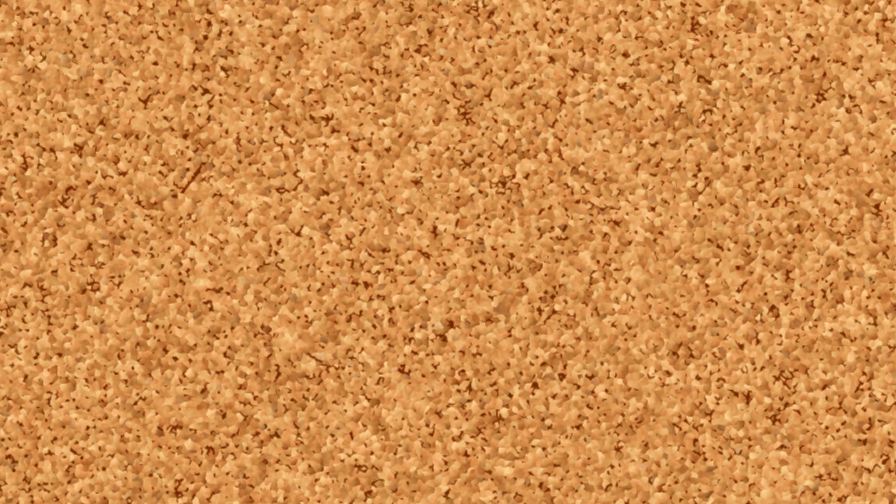
Reproduce this texture procedurally as a Shadertoy shader.

```glsl
// Pressed cork board: angular tan granules with small dark crevices between them.

#define GRAINS 80.0         // granules per canvas height
#define STRETCH 0.9         // elongation of single granules
#define TONE_SPREAD 0.185   // brightness range between granules
#define FACET_SHADE 0.11    // shading across one granule
#define SPECKLE 0.06        // fine surface texture
#define CREVICE_WIDTH 0.55  // widest gap, in granule sizes
#define CREVICE_DEPTH 0.42  // darkness of the gaps
#define BLOTCH 0.025        // broad uneven tint
#define SOFTNESS 0.0042     // blur footprint, in canvas heights
#define DARK vec3(0.52, 0.23, 0.03)
#define MID vec3(0.87, 0.592, 0.32)
#define LIGHT vec3(0.955, 0.73, 0.47)

const int SAMPLES = 3;

vec3 hash3(vec2 p) {
    vec3 q = fract(vec3(p.xyx) * vec3(0.1031, 0.1030, 0.0973));
    q += dot(q, q.yxz + 33.33);
    return fract((q.xxy + q.yzz) * q.zyx);
}

float noise(vec2 p) {
    vec2 cell = floor(p), f = fract(p);
    f = f * f * (3.0 - 2.0 * f);
    float bottom = mix(hash3(cell).x, hash3(cell + vec2(1, 0)).x, f.x);
    float top = mix(hash3(cell + vec2(0, 1)).x, hash3(cell + vec2(1, 1)).x, f.x);
    return mix(bottom, top, f.y);
}

// Nearest granule: its cell, the offset from its centre and the gap to the next one.
void findGrain(vec2 p, out vec2 id, out vec2 offset, out float gap) {
    vec2 base = floor(p);
    float nearest = 9.0, second = 9.0;
    for (int y = -1; y <= 1; y++)
    for (int x = -1; x <= 1; x++) {
        vec2 cell = base + vec2(x, y);
        vec3 rnd = hash3(cell + 71.0);
        vec2 d = p - cell - 0.5 - 0.9 * (rnd.xy - 0.5);
        float angle = 6.2832 * rnd.z;
        vec2 axis = vec2(cos(angle), sin(angle));
        vec2 local = vec2(dot(d, axis), dot(d, vec2(-axis.y, axis.x)));
        local.y *= 1.0 + STRETCH * rnd.x;
        float dist = length(local) - 0.25 * fract(rnd.y * 7.3 + rnd.z);
        if (dist < nearest) {
            second = nearest;
            nearest = dist;
            id = cell;
            offset = d;
        } else {
            second = min(second, dist);
        }
    }
    gap = second - nearest;
}

// Brightness offset to colour, through the three cork tints.
vec3 corkTint(float tone) {
    vec3 bright = mix(MID, LIGHT, min(tone / 0.145, 1.5));
    vec3 dim = mix(MID, DARK, min(-tone / 0.35, 1.2));
    return tone > 0.0 ? bright : dim;
}

vec3 cork(vec2 uv) {
    vec2 p = uv * GRAINS + 40.0;
    vec2 ragged = vec2(noise(p * 1.7), noise(p * 1.7 + 57.0)) - 0.5;
    vec2 id, offset;
    float gap;
    findGrain(p + 0.4 * ragged, id, offset, gap);
    vec3 rnd = hash3(id + 211.0);
    vec3 rnd2 = hash3(id + 503.0);

    // Granule body: own tone, tilted facet, speckle and broad blotches
    float tone = (rnd.x + rnd.y - 1.0) * TONE_SPREAD;
    float tilt = 6.2832 * rnd.z;
    tone += FACET_SHADE * dot(offset, vec2(cos(tilt), sin(tilt)) + vec2(-0.5, 0.6));
    tone += SPECKLE * (noise(p * 2.9 + 19.0) - 0.5);
    tone += BLOTCH * (0.6 * noise(uv * 4.0 + 3.0) + 0.4 * noise(uv * 13.0) - 0.5);
    float bark = step(0.96, rnd2.x);
    tone -= 0.07 * bark;

    // Short tapered crevices, scattered along the seams
    vec2 scatter = mat2(0.8, 0.6, -0.6, 0.8) * p;
    float width = CREVICE_WIDTH * smoothstep(0.65, 1.0, noise(scatter * 1.35 + 131.0));
    float crevice = (1.0 - smoothstep(width * 0.5, width + 0.04, gap)) * smoothstep(0.0, 0.12, width);
    float seam = 1.0 - smoothstep(0.0, 0.16, gap);
    tone -= CREVICE_DEPTH * crevice + 0.025 * seam;

    // Slight hue drift between rosy, golden and greyish granules
    vec3 color = corkTint(tone);
    color += (rnd2.y - 0.5) * vec3(0.02, -0.035, -0.025);
    color += bark * vec3(-0.03, 0.0, 0.03);
    return clamp(color, 0.0, 1.0);
}

void mainImage(out vec4 fragColor, in vec2 fragCoord) {
    vec2 uv = fragCoord / iResolution.y;
    vec3 sum = vec3(0.0);
    for (int y = 0; y < SAMPLES; y++)
    for (int x = 0; x < SAMPLES; x++) {
        vec2 shift = (vec2(x, y) + 0.5) / float(SAMPLES) - 0.5;
        sum += cork(uv + shift * SOFTNESS);
    }
    fragColor = vec4(sum / float(SAMPLES * SAMPLES), 1.0);
}
```
